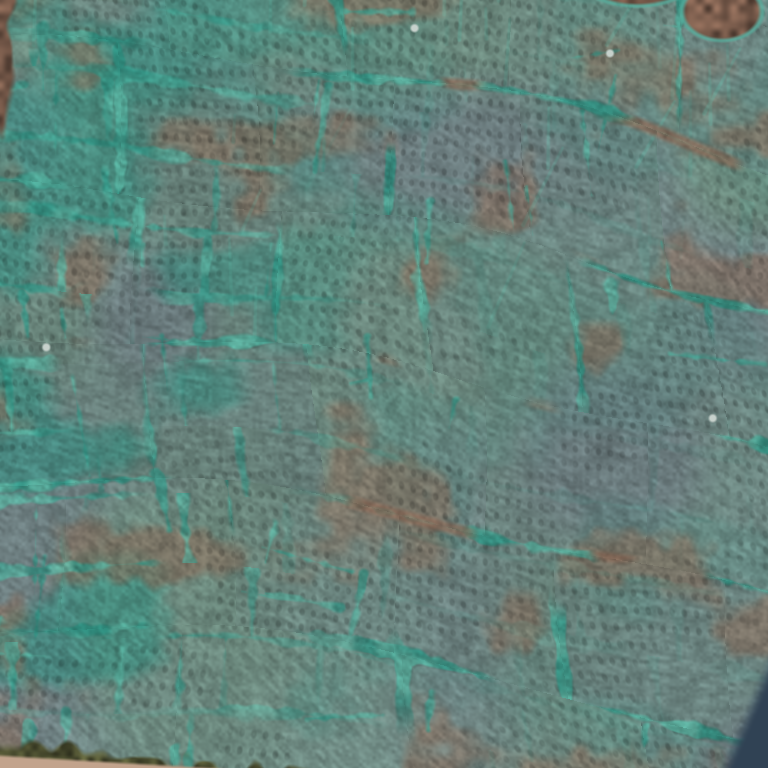
Give the GLSL for this texture, as a Shadertoy shader.

```glsl
#define SLATE vec3(.43, .53, .515)
#define MOSS vec3(.40, .51, .465)
#define VIOLET vec3(.42, .475, .495)
#define TEAL vec3(.17, .56, .50)
#define AQUA vec3(.34, .69, .62)
#define RUST vec3(.53, .40, .33)
#define GRAIN .42
#define SEAM_WIDTH .0045
#define SOFT .003
#define SLIVERS 44

float hash(vec2 p) {
    vec3 q = fract(p.xyx * vec3(.1031, .1030, .0973));
    q += dot(q, q.yzx + 33.33);
    return fract((q.x + q.y) * q.z);
}

float noise(vec2 p) {
    vec2 i = floor(p), f = fract(p);
    f = f * f * (3. - 2. * f);
    return mix(mix(hash(i), hash(i + vec2(1, 0)), f.x),
               mix(hash(i + vec2(0, 1)), hash(i + 1.), f.x), f.y);
}

mat2 turn(float a) {
    return mat2(cos(a), sin(a), -sin(a), cos(a));
}

// Layered sines bend the rows of cloth
vec2 bend(vec2 p) {
    p.y += .16 * p.x * p.x + .012 * sin(p.x * 9. + 2. * sin(p.y * 5.));
    p.x += .10 * p.y * p.x + .010 * sin(p.y * 11. + 2. * sin(p.x * 6.));
    return p;
}

// Brick layout: xy = distance to the nearest seams, z = random patch value
vec3 patches(vec2 p, float rows, float columns) {
    float row = floor(p.y * rows);
    float n = columns * (.75 + .6 * hash(vec2(row, rows)));
    vec2 q = vec2(p.x * n + 7. * hash(vec2(row, 3.)), p.y * rows);
    vec2 f = fract(q);
    return vec3(min(f, 1. - f) / vec2(n, rows), hash(floor(q) + rows));
}

// Ragged seams that fade in and out along their length
float seams(vec3 cloth, vec2 p, float seed) {
    float ragged = (noise(p * 75. + seed) - .5) * .007;
    float width = SEAM_WIDTH * (.3 + 2.6 * pow(noise(p * 19. + seed), 2.));
    vec2 shown = smoothstep(.40, .62, vec2(noise(p * 8. + seed), noise(p * 7. + seed + 40.)));
    vec2 line = smoothstep(SOFT, -SOFT, cloth.xy + ragged - width) * shown;
    return max(line.x, line.y);
}

// Tapered stroke from a along d
float sliver(vec2 p, vec2 a, vec2 d, float width) {
    float t = clamp(dot(p - a, d) / dot(d, d), 0., 1.);
    return length(p - a - d * t) - width * (1. - .85 * t);
}

float oval(vec2 p, vec2 centre, vec2 radius) {
    return (length((p - centre) / radius) - 1.) * radius.y;
}

void mainImage(out vec4 fragColor, in vec2 fragCoord) {
    vec2 p = fragCoord / iResolution.y;
    vec2 b = bend(p);
    float left = smoothstep(.62, .15, p.x);
    vec3 large = patches(b, 5.3, 4.2);
    vec3 small = patches(b + .37, 11., 6.);

    // Cloth tones, varied by patch and by slow drift
    float tone = mix(large.z, small.z, .5 * left);
    vec3 col = mix(SLATE, MOSS, smoothstep(.2, .9, .5 * tone + .6 * noise(p * 4.)));
    col = mix(col, VIOLET, .8 * smoothstep(.45, .8, noise(p * 5. + 17.) + .3 * (tone - .5)));
    col *= .96 + .1 * large.z;

    // Teal wash and rusty stains
    float wash = smoothstep(.48, .8, noise(b * vec2(7, 12) + 5.) + .12 * noise(p * 50.));
    col = mix(col, TEAL, wash * (.12 + .42 * left));
    float stain = smoothstep(.66, .88, noise(p * vec2(9, 11) + 61.) + .2 * (noise(p * 45.) - .5));
    col = mix(col, RUST, .55 * stain);

    // Rows of faint stitch holes
    vec2 stitch = turn(.25 * (large.z - .5)) * b * vec2(62, 48);
    float hole = smoothstep(.34, .12, length(fract(stitch) - .5));
    col *= 1. - .16 * hole * smoothstep(.3, .65, noise(p * 9. + 23.));

    // Seams with a shaded lower side
    float seam = max(seams(large, p, 2.), seams(small, p, 31.) * (.15 + .75 * left));
    float strokes = 0., threads = 0.;
    float fray = (noise(p * 85.) - .5) * .007;
    for (int i = 0; i < SLIVERS; i++) {
        vec2 k = vec2(i, 9);
        vec2 start = vec2(pow(hash(k), 1.35), hash(k + 11.));
        float size = mix(.025, .13, hash(k + 23.));
        float angle = (hash(k + 37.) - .5) * .5 - (hash(k + 41.) > .68 ? 1.6 : 0.);
        vec2 d = turn(angle) * vec2(0, -size);
        float width = mix(.001, .011, pow(hash(k + 53.), 2.5));
        strokes = max(strokes, smoothstep(SOFT, -SOFT, sliver(p, start, d, width) + fray));
        vec2 high = vec2(hash(k + 61.), .55 + .45 * hash(k + 67.));
        float thread = sliver(p, high, turn(angle * .3) * vec2(0, size), .001);
        threads = max(threads, smoothstep(SOFT, 0., thread) * hash(k + 71.));
    }
    float paint = max(seam, strokes * .85);
    vec3 fresh = mix(TEAL, AQUA, smoothstep(.25, .75, noise(p * 38. + 8.)));
    col *= 1. - .12 * seams(large, p + vec2(-.003, .006), 2.);
    col = mix(col, fresh, .8 * paint);
    col = mix(col, AQUA, .3 * threads);
    float rustSeam = smoothstep(.012, .003, large.y) * smoothstep(.7, .82, noise(p * 10. + 90.));
    col = mix(col, RUST, .75 * rustSeam);

    // Woven grain: slanted ridges over fine fibre
    vec2 w = turn(.5 + .7 * (large.z - .5)) * p;
    float grain = .5 * noise(w * vec2(75, 190)) + .3 * noise(p * 230.) + .2 * noise(p * vec2(150, 45));
    col *= 1. + GRAIN * (grain - .5);

    // Oval floats, rusty edge, shore and corner shadow
    float ovals = min(oval(p, vec2(.94, .985), vec2(.05, .036)), oval(p, vec2(.83, 1.02), vec2(.06, .026)));
    col = mix(col, AQUA, .7 * smoothstep(.006, .002, abs(ovals)));
    vec3 earth = RUST * (.55 + .6 * noise(p * 90.));
    col = mix(col, earth, smoothstep(.002, -.003, ovals));
    float edge = p.x - .026 + .02 * noise(p * 30.) + .12 * max(.9 - p.y, 0.);
    col = mix(col, earth, smoothstep(.004, -.004, edge) * smoothstep(.81, .84, p.y));
    float shore = p.y + .12 * p.x - .05 + .025 * noise(p * 45.);
    vec3 weed = vec3(.30, .31, .19) * (.6 + .8 * noise(p * 110.));
    col = mix(col, weed, smoothstep(.005, -.006, shore));
    col = mix(col, vec3(.76, .64, .55), smoothstep(.003, -.003, p.y + .06 * p.x - .016));
    col = mix(col, vec3(.19, .26, .33), smoothstep(-.012, .012, p.x - .43 * p.y - .945));

    // Rare pale flecks
    vec2 cell = floor(p * 6.), home = .2 + .6 * vec2(hash(cell + 5.), hash(cell + 8.));
    float fleck = smoothstep(.007, .003, length(fract(p * 6.) - home) / 6.);
    col = mix(col, vec3(.78, .82, .80), fleck * step(.88, hash(cell + 2.)));
    fragColor = vec4(col, 1);
}
```
